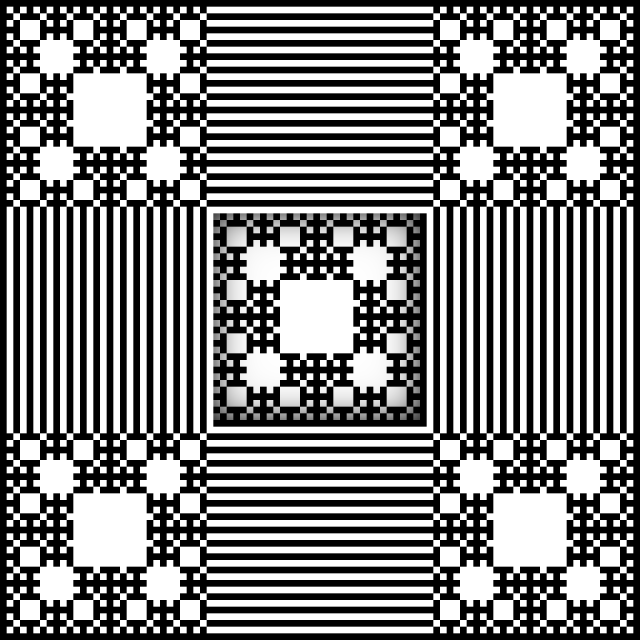
Give the GLSL for this pattern, as a WebGL 1 fragment shader.

```glsl
precision highp float;
// Draws a black and white carpet of nested squares: four corner panels joined by stripes, around a shaded inner panel.

uniform vec2 u_resolution;

const float GRID = 96.0;          // cells across the canvas
const float PANEL = 32.0;         // cells across one panel
const float SHADE_SOFTNESS = 2.5; // spread of the inner shade, in cells
const int LEVELS = 5;             // square sizes in the carpet
const int TAPS = 3;               // samples per pixel and axis

// 1 inside the squares; each level doubles the spacing, with side near a third of it
float carpet(vec2 cell) {
  float spacing = 1.0;
  float filled = 0.0;
  for (int i = 0; i < LEVELS; i++) {
    vec2 offset = abs(mod(cell, 2.0 * spacing) - spacing);
    float halfSide = floor(spacing / 3.0 + 0.01);
    filled = max(filled, step(max(offset.x, offset.y), halfSide + 0.5));
    spacing *= 2.0;
  }
  return filled;
}

// Holds the middle third at cell 1, which stretches the panel borders into stripes
float foldToCorner(float cell, float panel) {
  if (cell < panel) return cell;
  return max(cell - 2.0 * panel + 1.0, 1.0);
}

// Soft step, close to the integral of a bell curve
vec2 softEdge(vec2 dist, float softness) {
  return 1.0 / (1.0 + exp(-1.702 * dist / softness));
}

// Darkens towards all four sides of a square
float innerShade(vec2 p, float side, float softness) {
  vec2 light = softEdge(p, softness) * softEdge(side - p, softness);
  return light.x * light.y;
}

float patternAt(vec2 p, float panel) {
  vec2 cell = floor(p);
  vec2 local = p - panel;
  bool inside = all(greaterThanEqual(local, vec2(0.0))) && all(lessThan(local, vec2(panel)));
  if (inside) {
    return carpet(cell - panel + 1.0) * innerShade(local, panel - 1.0, SHADE_SOFTNESS);
  }
  return carpet(vec2(foldToCorner(cell.x, panel), foldToCorner(cell.y, panel)));
}

void main() {
  // Average a small grid of samples to smooth the edges
  float brightness = 0.0;
  for (int j = 0; j < TAPS; j++) {
    for (int i = 0; i < TAPS; i++) {
      vec2 jitter = (vec2(float(i), float(j)) + 0.5) / float(TAPS) - 0.5;
      vec2 uv = (gl_FragCoord.xy + jitter) / u_resolution;
      uv.y = 1.0 - uv.y; // rows count down from the top
      brightness += patternAt(uv * GRID, PANEL);
    }
  }
  gl_FragColor = vec4(vec3(brightness / float(TAPS * TAPS)), 1.0);
}
```
